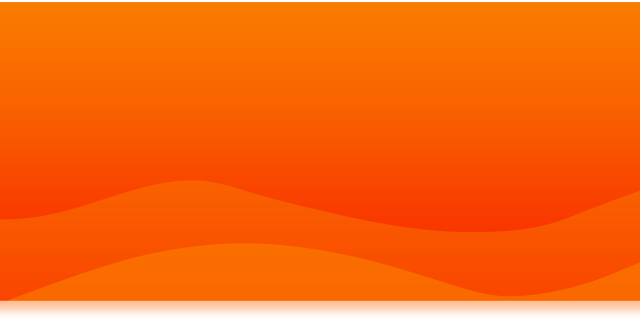
Give the GLSL for this background, as a Shadertoy shader.

```glsl
// Orange gradient banner with two layered waves and a soft glow below its lower edge.

// Each knot holds x, height and slope; neighbours are joined by cubic Hermite spans.
const vec3 BACK_WAVE[8] = vec3[8](
    vec3(0.0, 0.315, -0.03), vec3(0.26, 0.357, 0.31),
    vec3(0.599, 0.436, 0.0), vec3(0.755, 0.4075, -0.32),
    vec3(1.042, 0.333, -0.23), vec3(1.471, 0.2747, 0.0),
    vec3(1.771, 0.318, 0.385), vec3(2.0, 0.4036, 0.34));

const vec3 FRONT_WAVE[8] = vec3[8](
    vec3(0.0, 0.052, 0.38), vec3(0.3385, 0.172, 0.31),
    vec3(0.768, 0.2396, 0.0), vec3(1.094, 0.2005, -0.21),
    vec3(1.406, 0.112, -0.31), vec3(1.5885, 0.0742, 0.0),
    vec3(1.823, 0.112, 0.29), vec3(2.0, 0.1797, 0.39));

float hermite(vec3 a, vec3 b, float x) {
    float span = b.x - a.x;
    float t = (x - a.x) / span;
    float s = 1.0 - t;
    return s * s * ((1.0 + 2.0 * t) * a.y + t * span * a.z)
         + t * t * ((1.0 + 2.0 * s) * b.y - s * span * b.z);
}

float waveHeight(vec3 knots[8], float x) {
    float height = knots[0].y;
    for (int i = 0; i < 7; i++) {
        if (x >= knots[i].x) height = hermite(knots[i], knots[i + 1], x);
    }
    return height;
}

// Antialiased coverage of the region below a height.
float below(float height, float y, float pixel) {
    return clamp((height - y) / pixel + 0.5, 0.0, 1.0);
}

void mainImage(out vec4 fragColor, in vec2 fragCoord) {
    vec2 p = fragCoord / iResolution.xy * vec2(2.0, 1.0);
    float pixel = 1.0 / iResolution.y;
    float bannerBottom = 0.06;
    float bannerTop = 0.9935;

    // Sky: amber at the top, deepening to red-orange
    float green = mix(0.385, 0.49, (p.y - 0.667) / 0.333);
    if (p.y < 0.667) green = mix(0.235, 0.385, (p.y - 0.333) / 0.334);
    vec3 color = vec3(0.975, green, 0.0);

    // Waves, back to front
    vec3 backColor = vec3(0.975, mix(0.27, 0.385, (p.y - 0.06) / 0.376), 0.0);
    vec3 frontColor = vec3(0.98, mix(0.405, 0.435, (p.y - 0.06) / 0.18), 0.0);
    color = mix(color, backColor, below(waveHeight(BACK_WAVE, p.x), p.y, pixel));
    color = mix(color, frontColor, below(waveHeight(FRONT_WAVE, p.x), p.y, pixel));

    // White page with a peach glow under the banner
    float glow = smoothstep(0.0, bannerBottom, p.y);
    vec3 page = vec3(1.0) - vec3(0.0, 0.25, 0.41) * glow;
    color = mix(color, page, below(bannerBottom, p.y, pixel));
    color = mix(vec3(1.0), color, below(bannerTop, p.y, pixel));

    fragColor = vec4(color, 1.0);
}
```
